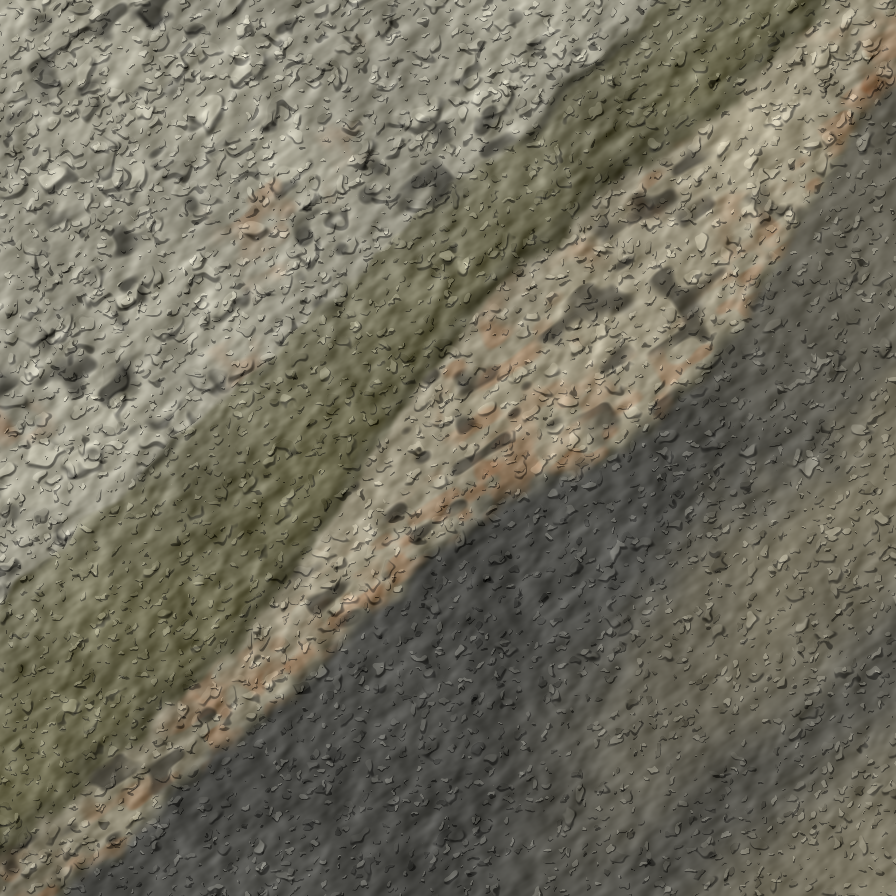
Write a three.js fragment shader that draws this texture.

```glsl
// Weathered rock face: diagonal beds of flaky stone, olive grit, pale seam and dark slate.
#define STONE vec3(0.59, 0.58, 0.52)
#define OLIVE vec3(0.39, 0.38, 0.285)
#define SEAM vec3(0.58, 0.555, 0.475)
#define SLATE vec3(0.285, 0.285, 0.27)
#define EARTH vec3(0.47, 0.45, 0.38)
#define RUST vec3(0.56, 0.38, 0.25)
#define GRAIN_ANGLE 0.6
#define GRAIN_DEPTH 0.2
#define SHADOW 0.42
#define FLAKE_SCALE 25.0
#define CHIP_SCALE 52.0
#define SPECK_SCALE 100.0

varying vec2 vUv;

vec3 hash3(vec2 p) {
  vec3 q = fract(p.xyx * vec3(0.1031, 0.103, 0.0973));
  q += dot(q, q.yxz + 33.33);
  return fract((q.xxy + q.yzz) * q.zyx);
}

float noise(vec2 p) {
  vec2 i = floor(p), f = fract(p);
  f = f * f * (3.0 - 2.0 * f);
  float low = mix(hash3(i).x, hash3(i + vec2(1.0, 0.0)).x, f.x);
  float high = mix(hash3(i + vec2(0.0, 1.0)).x, hash3(i + 1.0).x, f.x);
  return mix(low, high, f.y);
}

float fbm(vec2 p) {
  float sum = 0.0, amp = 0.533;
  for (int i = 0; i < 4; i++) {
    sum += amp * noise(p);
    p = p * 2.03 + 17.3;
    amp *= 0.5;
  }
  return sum;
}

float bell(float x) {
  return exp(-x * x);
}

mat2 spin(float a) {
  float c = cos(a), s = sin(a);
  return mat2(c, -s, s, c);
}

// Height difference towards the lower right: slopes lit from the upper left
float relief(vec2 p) {
  return noise(p + vec2(0.3, -0.45)) - noise(p);
}

// Scattered elongated chips: x = coverage, y = shadow, z = tone
vec3 chips(vec2 p, float density) {
  vec3 result = vec3(0.0, 0.0, 0.5);
  p += 0.45 * (vec2(noise(p * 2.3), noise(p * 2.3 + 41.0)) - 0.5);
  for (int j = -1; j <= 1; j++) {
    for (int i = -1; i <= 1; i++) {
      vec2 cell = floor(p) + vec2(float(i), float(j));
      vec3 place = hash3(cell), kind = hash3(cell + 57.0);
      float size = 0.001 + mix(0.22, 0.62, kind.x) * smoothstep(0.0, 0.2, density - kind.z);
      mat2 turn = spin(GRAIN_ANGLE + 1.8 * (place.z - 0.5));
      vec2 q = p - cell - place.xy, stretch = vec2(1.0, 2.0);
      float bodyDist = length((turn * q) * stretch) / size;
      float shadeDist = length((turn * (q - vec2(0.07, -0.13))) * stretch) / size;
      float cover = 1.0 - smoothstep(0.7, 1.05, bodyDist);
      result.z = mix(result.z, kind.y, cover);
      result.x = max(result.x, cover);
      result.y = max(result.y, 1.0 - smoothstep(0.75, 1.2, shadeDist));
    }
  }
  return result;
}

vec3 layChips(vec3 color, vec3 chip, float strength) {
  vec3 ground = color * (1.0 - SHADOW * chip.y);
  vec3 top = color + strength * (chip.z - 0.3) * vec3(1.0, 0.99, 0.93);
  return mix(ground, top, chip.x);
}

void main() {
  vec2 p = vUv;
  vec2 g = (spin(GRAIN_ANGLE) * p) * vec2(0.62, 1.0);
  float broad = fbm(p * 9.0) - 0.5;

  // Signed height above the main diagonal ledge, with ragged edges
  float s = p.y - 0.33 - 0.9 * p.x + 0.05 * broad + 0.018 * (noise(p * 45.0) - 0.5);
  float seamEdge = s + 0.285 - 0.12 * smoothstep(0.25, 0.55, p.x);
  float slateEdge = s + 0.39 + 0.07 * bell((p.x - 0.74) * 8.0) - 0.07 * smoothstep(0.82, 1.0, p.x);
  float ledge = smoothstep(-0.006, 0.006, s);
  float slate = 1.0 - smoothstep(-0.022, 0.022, slateEdge);
  float seam = (1.0 - smoothstep(-0.009, 0.009, seamEdge)) * (1.0 - slate);

  // Bed colours
  vec3 color = mix(OLIVE, STONE, 0.35 * smoothstep(-0.16, 0.0, s));
  color = mix(color, STONE, ledge);
  color = mix(color, mix(EARTH, SEAM, smoothstep(0.05, 0.4, p.x)), seam);
  float earth = (1.0 - smoothstep(-0.74, -0.56, s + 0.15 * broad)) * smoothstep(0.5, 0.88, p.x);
  earth *= 1.0 - 0.75 * bell((s + 0.97) * 11.0);
  earth = max(earth, 0.55 * smoothstep(0.55, 0.85, 0.5 * (p.x + p.y)));
  color = mix(color, mix(SLATE, EARTH, earth), slate) * (1.0 + 0.35 * broad);

  // Rusty stains, strongest along the lower side of the seam
  float stain = smoothstep(0.5, 0.72, fbm(p * 8.0 + 3.0)) * smoothstep(0.4, 0.75, noise(g * 60.0 + 9.0));
  float seamFoot = seam * (1.0 - smoothstep(0.03, 0.12, slateEdge));
  float fleck = smoothstep(0.45, 0.75, noise(g * 70.0 + 31.0));
  color = mix(color, RUST, 0.4 * stain * (ledge + seam) + 0.4 * seamFoot * fleck);

  // Loose flakes, chips and specks
  float pale = max(ledge, seam);
  color = layChips(color, chips(p * FLAKE_SCALE, 0.65 * ledge + 0.1 * slate), 0.16);
  color = layChips(color, chips(p * CHIP_SCALE + 7.0, 0.35 + 0.3 * pale), mix(0.2, 0.16, pale));
  color = layChips(color, chips(p * SPECK_SCALE + 23.0, 0.5), 0.2);

  // Fine grain, dark gaps, and shade below the ledge and beside the seam
  float grain = relief(g * 75.0) + 0.7 * relief(g * 150.0) + 0.8 * (fbm(g * 60.0 + 5.0) - 0.5);
  color += GRAIN_DEPTH * grain * mix(1.0, 0.6, slate);
  float gaps = smoothstep(0.64, 0.84, noise(g * 58.0 + 13.0)) * smoothstep(0.4, 0.6, fbm(p * 11.0 + 21.0));
  float ledgeShade = bell((s + 0.008) * 110.0) * smoothstep(0.3, 0.6, noise(p * 16.0));
  float seamShade = bell((seamEdge - 0.012) * 60.0) * (1.0 - slate);
  color *= (1.0 - 0.45 * gaps * pale) * (1.0 - 0.4 * ledgeShade - 0.2 * seamShade);

  gl_FragColor = vec4(clamp(color * 1.04, 0.0, 1.0), 1.0);
}
```
